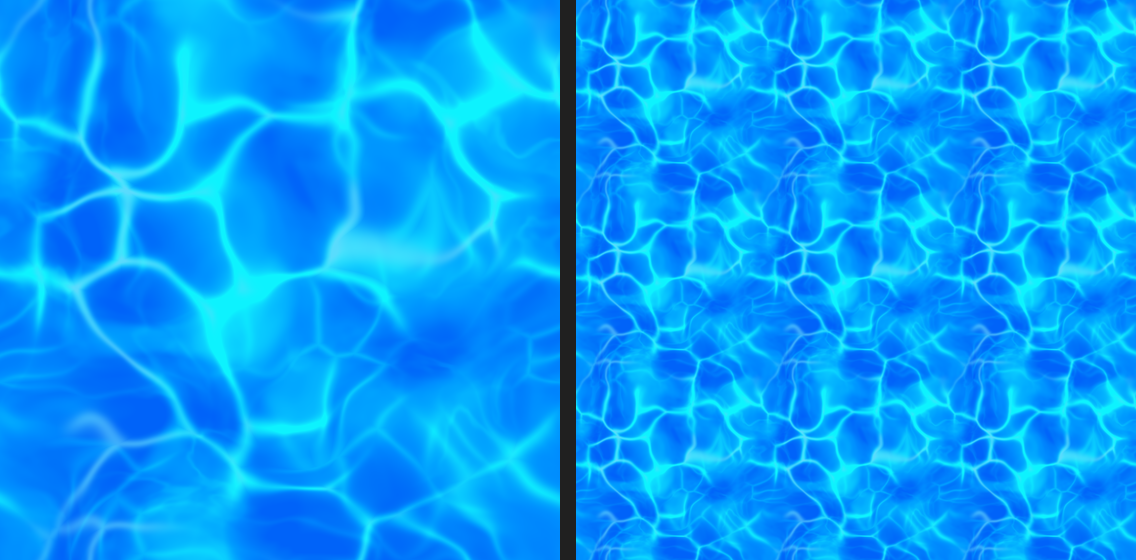
Left: one tile. Right: repeated 3 by 3.
Write a WebGL 1 fragment shader that draws this texture.

```glsl
precision highp float;
// Seamless sunlit pool water: curved caustic webs over mottled azure.

uniform vec2 u_resolution;

#define WEB_CELLS 5.0
#define FINE_CELLS 8.0
#define BEND 0.17
#define BASE_TONE 0.475
#define MOTTLE 0.50
#define WEB_LIGHT 0.27
#define GLOW_LIGHT 0.12
#define FINE_LIGHT 0.11
#define WISP_LIGHT 0.08
#define FILM_LIGHT 0.13
#define PALE_AMOUNT 0.55

vec2 hash2(vec2 p) {
  vec3 q = fract(vec3(p.xyx) * vec3(0.1031, 0.1030, 0.0973));
  q += dot(q, q.yzx + 33.33);
  return fract((q.xx + q.yz) * q.zy);
}

// Value noise that wraps after `period` lattice steps.
float noise(vec2 uv, float period, float seed) {
  vec2 p = uv * period;
  vec2 i = floor(p);
  vec2 f = p - i;
  f = f * f * f * (f * (f * 6.0 - 15.0) + 10.0);
  vec2 a = mod(i, period) + seed;
  vec2 b = mod(i + 1.0, period) + seed;
  return mix(mix(hash2(a).x, hash2(vec2(b.x, a.y)).x, f.x),
             mix(hash2(vec2(a.x, b.y)).x, hash2(b).x, f.x), f.y);
}

float fbm(vec2 uv, float period, float seed) {
  float sum = 0.0;
  float weight = 0.53;
  for (int octave = 0; octave < 4; octave++) {
    sum += weight * noise(uv, period, seed);
    period *= 2.0;
    seed += 17.0;
    weight *= 0.48;
  }
  return sum;
}

// Smooth wrapped displacement that curves the straight cell walls.
vec2 bend(vec2 uv, float seed) {
  vec2 broad = vec2(noise(uv, 4.0, seed), noise(uv, 4.0, seed + 31.0));
  vec2 small = vec2(noise(uv, 11.0, seed + 57.0), noise(uv, 11.0, seed + 83.0));
  return BEND * (broad - 0.5 + 0.28 * (small - 0.5));
}

// Cellular noise: x is the gap to the second site, y the gap to the third.
vec2 cellGaps(vec2 uv, float period, float seed) {
  vec2 p = uv * period;
  vec2 cell = floor(p);
  vec3 nearest = vec3(9.0);
  for (int y = -1; y <= 1; y++) {
    for (int x = -1; x <= 1; x++) {
      vec2 id = cell + vec2(float(x), float(y));
      vec2 site = id + 0.08 + 0.84 * hash2(mod(id, period) + seed);
      float d = length(site - p);
      if (d < nearest.x) nearest = vec3(d, nearest.xy);
      else if (d < nearest.y) nearest = vec3(nearest.x, d, nearest.y);
      else nearest.z = min(nearest.z, d);
    }
  }
  return nearest.yz - nearest.x;
}

float ridge(float gap, float width) {
  return exp(-gap * gap / (width * width));
}

// Green carries the tone; red only lifts in the brightest water.
vec3 waterColor(float tone) {
  float green = clamp(tone, 0.39, 0.95);
  float red = 0.05 * smoothstep(0.58, 0.90, green);
  return vec3(red, green, mix(0.975, 0.995, smoothstep(0.42, 0.56, green)));
}

void main() {
  vec2 uv = gl_FragCoord.xy / u_resolution;
  vec2 webUv = uv + bend(uv, 3.0);
  vec2 fineUv = uv + 1.2 * bend(uv, 141.0);

  // Main web: walls fade in and out, and flare where three cells meet.
  vec2 gaps = cellGaps(webUv, WEB_CELLS, 11.0);
  float strength = smoothstep(0.22, 0.75, noise(uv, 6.0, 205.0));
  float width = mix(0.06, 0.19, noise(uv, 7.0, 230.0));
  float web = ridge(gaps.x, width) * strength;
  float junction = ridge(gaps.y, 0.24) * strength;
  float glow = exp(-4.0 * gaps.x) * mix(0.4, 1.2, strength);

  // Weaker, smaller web seen through the first.
  vec2 fineGaps = cellGaps(fineUv, FINE_CELLS, 61.0);
  float fineMask = smoothstep(0.35, 0.8, noise(uv, 5.0, 260.0));
  float fine = (ridge(fineGaps.x, 0.13) + 0.6 * exp(-3.5 * fineGaps.x)) * fineMask;

  // Mottling, thin curling wisps and broad bright films.
  float mottle = fbm(fineUv, 5.0, 301.0) - 0.5;
  float fold = abs(2.0 * fbm(webUv + 0.7 * bend(fineUv, 171.0), 6.0, 401.0) - 1.0);
  float wisp = ridge(fold, 0.09) * smoothstep(0.25, 0.8, noise(uv, 6.0, 470.0));
  float film = smoothstep(0.58, 0.95, noise(fineUv, 7.0, 500.0));

  float tone = BASE_TONE + MOTTLE * mottle + WEB_LIGHT * web + 0.10 * junction
             + GLOW_LIGHT * glow + FINE_LIGHT * fine + WISP_LIGHT * wisp
             + FILM_LIGHT * film;
  vec3 color = waterColor(tone);

  // Milky glints along a few walls.
  float paleMask = smoothstep(0.56, 0.88, noise(uv, 5.0, 540.0));
  float pale = PALE_AMOUNT * ridge(gaps.x, 0.08) * paleMask;
  pale += 0.35 * junction * web * ridge(gaps.y, 0.10);
  color = mix(color, vec3(0.42, 0.84, 0.99), clamp(pale, 0.0, 0.8));

  gl_FragColor = vec4(color, 1.0);
}
```
